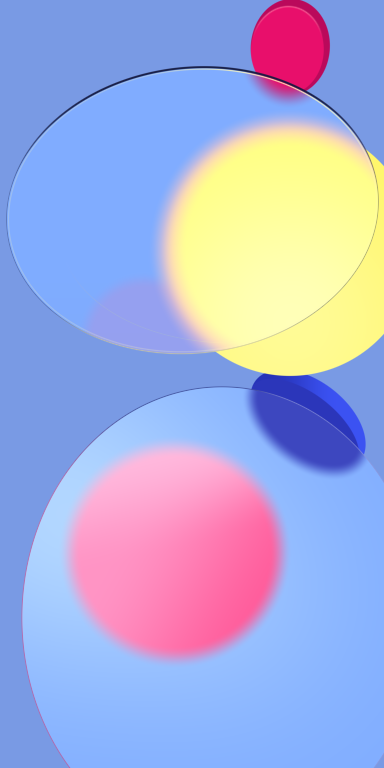
A WebGL 2 fragment shader for this background:

```glsl
#version 300 es
precision highp float;
// Frosted glass ovals floating over coloured discs on a soft blue ground.
// Every shape is an ellipse distance; glass redraws the discs with a wider
// edge blur on a brighter ground, then gets a thin shaded rim.
uniform vec2 u_resolution;
out vec4 outColor;

const vec3 GROUND = vec3(0.475, 0.605, 0.895);
const vec3 GLASS = vec3(0.50, 0.675, 1.0);
const vec3 ICE = vec3(0.72, 0.86, 1.0);
const vec3 PEACH = vec3(1.0, 0.79, 0.77);
const vec3 CRIMSON = vec3(0.91, 0.06, 0.42);
const vec3 INK = vec3(0.08, 0.10, 0.25);
const vec3 CREAM = vec3(1.0, 0.97, 0.72);

// Approximate signed distance to an ellipse turned by an angle.
float ellipse(vec2 p, vec2 center, vec2 radii, float angle) {
  float c = cos(angle), s = sin(angle);
  vec2 q = mat2(c, -s, s, c) * (p - center);
  float k = length(q / radii);
  return k * (k - 1.0) / max(length(q / (radii * radii)), 1e-4);
}

float cover(float d, float blur) {
  return 1.0 - smoothstep(-blur, blur, d);
}

float stroke(float d, float halfWidth, float px) {
  return cover(abs(d) - halfWidth, px);
}

// Thick crimson disc: dark side wall, face and a lit upper edge.
vec3 redDisc(vec3 base, vec2 p, float blur, float px) {
  float body = ellipse(p, vec2(0.756, 1.877), vec2(0.103, 0.126), -0.08);
  float face = ellipse(p, vec2(0.748, 1.868), vec2(0.095, 0.115), -0.08);
  vec3 color = mix(CRIMSON * vec3(0.80, 0.6, 0.85), CRIMSON, cover(face, blur));
  float lit = smoothstep(1.89, 1.97, p.y) * stroke(face, 0.0015, px * 1.5);
  color = mix(color, vec3(1.0, 0.42, 0.62), lit * 0.8);
  return mix(base, color, cover(body, blur));
}

// Tilted blue disc with a bright side wall.
vec3 blueDisc(vec3 base, vec2 p, float blur, float frost) {
  float body = ellipse(p, vec2(0.802, 0.904), vec2(0.172, 0.104), -0.66);
  float face = ellipse(p, vec2(0.791, 0.889), vec2(0.170, 0.086), -0.66);
  vec3 wall = mix(vec3(0.15, 0.20, 0.72), vec3(0.23, 0.32, 0.95),
                  smoothstep(0.70, 0.88, p.x));
  vec3 color = mix(wall, vec3(0.17, 0.21, 0.73), cover(face, blur));
  color = mix(color, vec3(0.24, 0.28, 0.75), frost);
  return mix(base, color, cover(body, blur));
}

// Yellow sphere; frosting adds a peach halo around it.
vec3 yellowDisc(vec3 base, vec2 p, float blur, float frost) {
  float d = length(p - vec2(0.755, 1.349)) - 0.328;
  float glow = exp(-7.0 * dot(p - vec2(0.76, 1.16), p - vec2(0.76, 1.16)));
  vec3 color = mix(vec3(1.0, 0.96, 0.38), vec3(1.0, 1.0, 0.47), frost);
  color = mix(color, vec3(1.0, 1.0, 0.72), glow * mix(0.6, 1.0, frost));
  base = mix(base, PEACH, frost * cover(d - 0.006, blur));
  return mix(base, color, cover(d + 0.025 * frost, blur));
}

vec3 discs(vec3 base, vec2 p, float blur, float frost, float px) {
  base = redDisc(base, p, blur, px);
  base = blueDisc(base, p, blur, frost);
  return yellowDisc(base, p, blur, frost);
}

// Pink sphere lit from the upper left.
vec3 pinkDisc(vec3 base, vec2 p, float blur) {
  vec2 q = (p - vec2(0.456, 0.5625)) / 0.275;
  vec3 color = mix(vec3(1.0, 0.58, 0.77), vec3(1.0, 0.35, 0.60),
                   smoothstep(-0.5, 1.1, q.x * 0.8 - q.y * 0.45));
  color = mix(color, vec3(1.0, 0.73, 0.87), smoothstep(0.0, 1.1, q.y - q.x * 0.25));
  return mix(base, color, cover((length(q) - 1.0) * 0.275, blur));
}

vec3 upperGlass(vec2 p, float px) {
  vec3 color = mix(GLASS, GROUND, 0.12 * smoothstep(1.35, 1.0, p.y));
  float ghost = length(p - vec2(0.378, 1.115)) - 0.156;
  color = mix(color, vec3(0.60, 0.62, 0.93), 0.85 * cover(ghost, 0.022));
  float inner = ellipse(p, vec2(0.64, 1.42), vec2(0.485, 0.312), 0.08);
  float low = smoothstep(1.32, 1.18, p.y);
  color = mix(color, vec3(0.45, 0.57, 0.90), 0.45 * low * stroke(inner, 0.0008, px));
  color = discs(color, p, 0.036, 1.0, px);
  return mix(color, CREAM, 0.2 * low * stroke(inner, 0.0008, px));
}

vec3 lowerGlass(vec2 p, float px) {
  float shine = exp(-5.0 * dot(p - vec2(0.14, 0.68), p - vec2(0.14, 0.68)));
  float haze = exp(-7.0 * dot(p - vec2(0.62, 0.43), p - vec2(0.62, 0.43)));
  vec3 color = mix(GLASS, ICE, clamp(shine * 0.85 + haze * 0.3, 0.0, 1.0));
  color = blueDisc(color, p, 0.022, 1.0);
  return pinkDisc(color, p, 0.030);
}

void main() {
  vec2 p = gl_FragCoord.xy * 2.0 / u_resolution.y;
  float px = 1.5 / u_resolution.y;
  vec3 color = discs(GROUND, p, px, 0.0, px);

  // Lower glass, with a rim going from rose at the left to ink on top.
  float low = ellipse(p, vec2(0.578, 0.391), vec2(0.521, 0.6016), 0.0);
  color = mix(color, lowerGlass(p, px), cover(low, px));
  vec3 lowRim = mix(vec3(0.78, 0.30, 0.55), INK * 2.0, smoothstep(0.72, 0.95, p.y));
  lowRim = mix(lowRim, vec3(0.55, 0.58, 0.85), smoothstep(0.62, 0.75, p.x));
  color = mix(color, lowRim, 0.75 * stroke(low, 0.0010, px));

  // Upper glass, with a dark outer rim and a cream inner glint.
  float up = ellipse(p, vec2(0.5013, 1.452), vec2(0.4855, 0.3714), 0.115);
  color = mix(color, upperGlass(p, px), cover(up, px));
  float top = smoothstep(1.48, 1.78, p.y);
  float right = smoothstep(0.35, 0.65, p.x);
  color = mix(color, CREAM, (0.25 + 0.6 * top * right) * stroke(up + 0.005, 0.0015, px));
  color = mix(color, INK, mix(0.4, 0.95, top) * stroke(up, 0.0008 + 0.0018 * top, px));
  float bottom = smoothstep(1.2, 1.1, p.y);
  color = mix(color, CREAM, 0.6 * bottom * stroke(up, 0.0012, px));
  outColor = vec4(color, 1.0);
}
```
